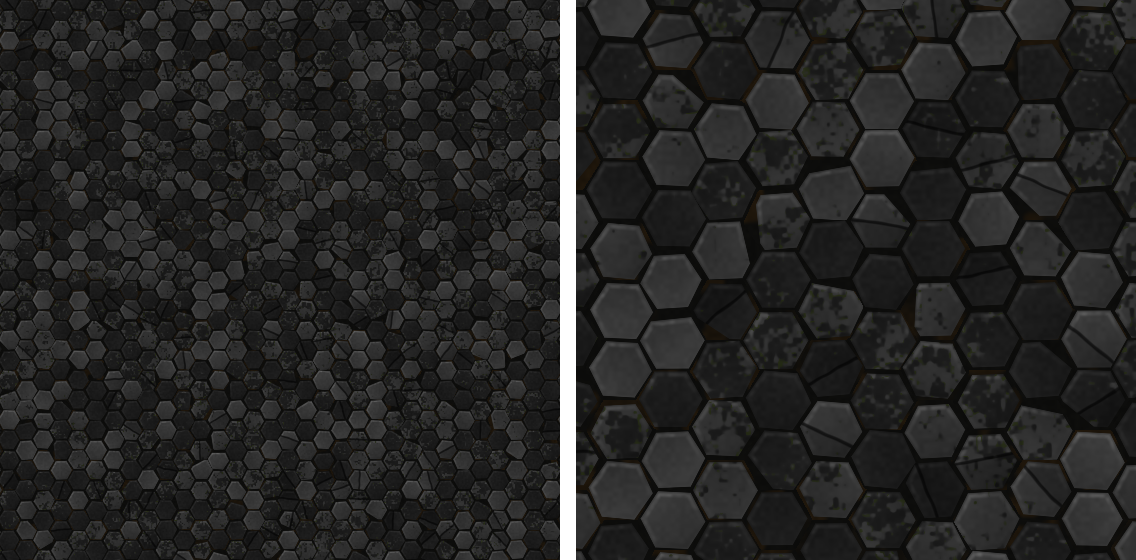
Left: the whole. Right: its middle third, enlarged.
Give the GLSL for this texture, as a Shadertoy shader.

```glsl
// Worn charcoal hexagon tiles, 32 staggered columns of 28 flat-topped cells.
// Each cell is hashed for shift, turn, size, tone, chips and cracks;
// value noise adds scuffs, olive specks and brown dirt in the joints.

const float ROW = 8.0 / 7.0; // row pitch, with column pitch 1

float hash(vec2 p) {
    vec3 q = fract(p.xyx * 0.1031);
    q += dot(q, q.yzx + 33.33);
    return fract((q.x + q.y) * q.z);
}

float noise(vec2 p) {
    vec2 i = floor(p), f = fract(p);
    f *= f * (3.0 - 2.0 * f);
    return mix(mix(hash(i), hash(i + vec2(1, 0)), f.x),
               mix(hash(i + vec2(0, 1)), hash(i + vec2(1, 1)), f.x), f.y);
}

vec2 direction(float turn) {
    return vec2(cos(6.2832 * turn), sin(6.2832 * turn));
}

// Distance from the centre, measured by the apothem of a flat-topped hexagon
float hexDistance(vec2 p) {
    p = abs(p);
    return max(p.y, dot(p, vec2(0.868, 0.496)));
}

// Finds the nearest shifted and turned cell: its wrapped id and local position
float nearestCell(vec2 p, out vec2 id, out vec2 local) {
    float best = 10.0;
    for (int k = -1; k <= 1; k++) {
        float column = floor(p.x) + float(k);
        float stagger = 0.5 * mod(column, 2.0);
        float row = round(p.y / ROW - stagger);
        vec2 cell = mod(vec2(column, row), vec2(32, 28));
        vec2 shift = vec2(hash(cell + 3.1), hash(cell + 7.7)) - 0.5;
        vec2 q = p - vec2(column + 0.5, (row + stagger) * ROW) - 0.07 * shift;
        vec2 axis = direction(0.03 * (hash(cell + 11.3) - 0.5));
        q = vec2(dot(q, axis), dot(q, vec2(-axis.y, axis.x)));
        float d = hexDistance(q);
        if (d < best) {
            best = d;
            id = cell;
            local = q;
        }
    }
    return best;
}

void mainImage(out vec4 fragColor, in vec2 fragCoord) {
    vec2 p = 32.0 * fragCoord / iResolution.xy;
    float aa = 32.0 / min(iResolution.x, iResolution.y);
    vec2 id, local;
    float d = nearestCell(p, id, local);
    float tone = hash(id + 19.4);

    // Some tiles lose a corner
    vec2 chipSide = direction(hash(id + 23.9));
    if (hash(id + 29.2) < 0.2) d = max(d, dot(local, chipSide) + 0.13);
    float inside = 0.548 - 0.045 * hash(id + 31.6) - d;

    // Scuffed surface: pale stone showing between dark patches
    vec2 seed = local + id * 17.0;
    float patches = noise(seed * 3.5);
    float grain = noise(seed * 11.0 + 40.0);
    float wear = 0.55 * patches + 0.45 * grain + 1.25 * (tone - 0.5);
    float pale = smoothstep(0.40, 0.62, wear);
    vec3 tile = mix(vec3(0.105), vec3(0.185), pale);
    tile += 0.03 * smoothstep(0.7, 1.0, tone) + 0.025 * (grain - 0.5);

    // Slight tilt of each tile, then a bevel lit from the upper left
    vec2 tilt = direction(hash(id + 37.1));
    tile *= 1.0 + 0.22 * dot(local, tilt);
    float light = dot(normalize(local + 0.0001), vec2(-0.5, 0.86));
    float rim = smoothstep(0.0, 0.05, inside) * (1.0 - smoothstep(0.06, 0.13, inside));
    tile += rim * (0.025 + 0.035 * light) * (0.5 + tone) * (0.5 + grain);

    // Olive specks where the patches meet, mostly toward the edges
    float border = pale * (1.0 - pale) * 4.0;
    float speck = smoothstep(0.62, 0.78, noise(seed * 14.0 + 90.0));
    tile = mix(tile, vec3(0.14, 0.17, 0.06),
               0.75 * speck * border * smoothstep(0.45, 0.1, inside));

    // Hairline cracks, with one side a little sunken
    if (hash(id + 43.8) < 0.14) {
        float crack = dot(local, direction(hash(id + 47.5)))
                    - 0.25 * (hash(id + 53.3) - 0.5) + 0.05 * (patches - 0.5);
        tile *= 1.0 - 0.2 * smoothstep(-aa, aa, crack);
        tile *= 1.0 - 0.6 * (1.0 - smoothstep(0.01, 0.03 + aa, abs(crack)));
    }

    // Dark joints holding patches of brown dirt
    float dirt = smoothstep(0.45, 0.75, noise(seed * 2.5 + 70.0))
               * smoothstep(0.35, 0.7, hash(id + 59.6));
    vec3 joint = mix(vec3(0.048, 0.048, 0.043), vec3(0.13, 0.09, 0.04), 0.8 * dirt);
    joint *= 0.85 + 0.3 * grain;

    float cover = smoothstep(-0.5 * aa, 0.5 * aa, inside);
    fragColor = vec4(mix(joint, tile, cover), 1.0);
}
```
